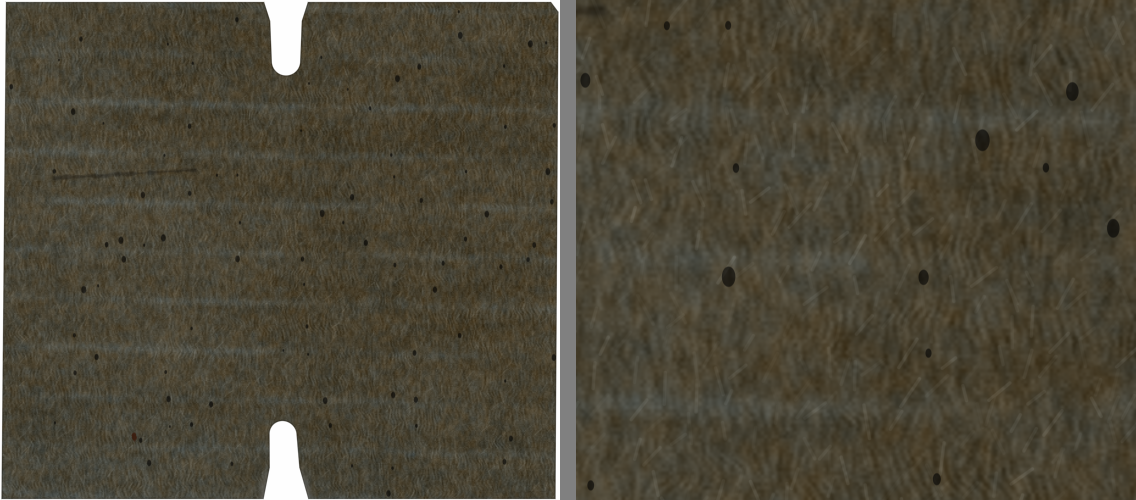
Left, the full canvas; right, a detail of the centre.
Write a WebGL 2 fragment shader that draws this texture.

```glsl
#version 300 es
precision highp float;
// A worn sheet of brown corrugated card with a rounded slot at top and bottom.
// Stretched value noise and scattered hairs make the paper pulp, soft pale
// bands show the flutes beneath, and distance functions cut the outline.
uniform vec2 u_resolution;
out vec4 fragColor;

const vec3 PAPER = vec3(0.297, 0.277, 0.217);
const vec3 TONE_STEP = vec3(0.056, 0.060, 0.064);
const vec3 WARM_STEP = vec3(0.022, 0.001, -0.022);
const vec3 BACKDROP = vec3(0.995);

float hash(vec2 p) {
  vec3 q = fract(p.xyx * 0.1031);
  q += dot(q, q.yzx + 33.33);
  return fract((q.x + q.y) * q.z);
}

vec2 hash2(vec2 p) {
  return vec2(hash(p + 17.3), hash(p + 91.7));
}

// Value noise centred on zero, from -1 to 1.
float noise(vec2 p) {
  vec2 i = floor(p), f = fract(p);
  f = f * f * (3.0 - 2.0 * f);
  float low = mix(hash(i), hash(i + vec2(1, 0)), f.x);
  float high = mix(hash(i + vec2(0, 1)), hash(i + vec2(1, 1)), f.x);
  return 2.0 * mix(low, high, f.y) - 1.0;
}

float fbm(vec2 p) {
  float sum = 0.0, amp = 0.55;
  for (int i = 0; i < 4; i++) {
    sum += amp * noise(p);
    p = p * 2.03 + 19.7;
    amp *= 0.5;
  }
  return sum;
}

float segment(vec2 p, vec2 halfSpan) {
  float t = clamp(dot(p, halfSpan) / dot(halfSpan, halfSpan), -1.0, 1.0);
  return length(p - halfSpan * t);
}

// Short, mostly upright hairs, one per jittered cell.
float hairs(vec2 p, float cell, float width, float blur) {
  vec2 id = floor(p / cell);
  float cover = 0.0;
  for (int y = -1; y <= 1; y++)
    for (int x = -1; x <= 1; x++) {
      vec2 c = id + vec2(x, y);
      float angle = 1.35 + 1.5 * (hash(c + 5.1) - 0.5);
      vec2 span = cell * mix(0.25, 0.6, hash(c + 8.4)) * vec2(cos(angle), sin(angle));
      float d = segment(p - (c + hash2(c)) * cell, span);
      cover = max(cover, hash(c + 3.9) * (1.0 - smoothstep(width - blur, width + blur, d)));
    }
  return cover;
}

// Sparse dark pits of varied size.
float pits(vec2 p, float cell, float share, float blur) {
  vec2 c = floor(p / cell);
  vec2 offset = (fract(p / cell) - mix(vec2(0.25), vec2(0.75), hash2(c))) * cell;
  float radius = cell * mix(0.04, 0.13, hash(c + 2.6));
  float d = length(offset * vec2(1.2, 0.8)) - radius;
  return step(hash(c + 6.2), share) * (1.0 - smoothstep(-blur, blur, d));
}

// Pale lines over the flutes, sloping slightly and broken along their length.
float flutes(vec2 p, float period) {
  float y = p.y + 0.021 * (p.x - 0.57) - 0.592 + 0.004 * noise(p * vec2(7.0, 3.0));
  float row = floor(y / period + 0.5);
  float d = y - row * period;
  float strength = 0.55 + 0.6 * noise(vec2(p.x * 6.0, row * 7.3));
  return max(strength, 0.1) * exp(-d * d / 0.00007);
}

// Round-ended slot; q.y is depth from the sheet edge.
float slot(vec2 q, float tip, float radius, float flareDepth, float flare) {
  float body = length(vec2(q.x, max(q.y - tip + radius, 0.0))) - radius;
  return body - 0.04 * max(tip - radius - q.y, 0.0) - flare * max(flareDepth - q.y, 0.0);
}

vec3 card(vec2 p, float aspect, float blur) {
  // Pulp: upright strokes gathered in uneven rows.
  vec2 w = p + 0.004 * vec2(noise(p * 45.0), noise(p * 38.0 + 7.0));
  float strokes = noise(w * vec2(190.0, 75.0)) + 0.6 * noise(w * vec2(300.0, 150.0) + 31.0);
  float rows = 0.5 + 0.5 * noise(p * vec2(14.0, 70.0));
  float ripple = rows * sin(860.0 * w.x + 90.0 * w.y + 5.0 * noise(p * vec2(25.0, 60.0)));
  float grain = noise(p * 410.0 + 13.0);
  float tone = 0.62 * strokes + 0.40 * ripple + 0.42 * grain + 0.45 * fbm(p * vec2(9.0, 26.0));
  tone += 0.9 * hairs(p, 0.019, 0.0011, blur) - 0.32;

  // Flutes, broad stains and uneven light.
  float band = flutes(p, 0.0983);
  float stain = fbm(p * vec2(3.0, 5.0) + 4.0);
  tone += 0.85 * band + 0.35 * stain + 0.25 * (0.5 - p.x / aspect);
  float warm = 1.0 * fbm(p * vec2(40.0, 55.0) + 9.0) + 0.5 * noise(p * vec2(150.0, 90.0) + 51.0);
  warm += 0.4 * p.x / aspect - 0.9 * band - 0.5 * (1.0 - smoothstep(0.0, 0.35, p.y));
  vec3 color = PAPER + TONE_STEP * tone + WARM_STEP * warm;

  // Pits, a faint crease and a rusty spot.
  float pit = pits(p, 0.045, 0.16, blur);
  float crease = segment(p - vec2(0.25, 0.652), vec2(0.14, 0.008)) + 0.003 * noise(p * 90.0);
  color *= 1.0 - 0.6 * pit;
  color *= 1.0 - 0.28 * (1.0 - smoothstep(0.0, 0.006, crease));
  float rust = length((p - vec2(0.268, 0.125)) * vec2(1.3, 0.8)) + 0.002 * noise(p * 200.0);
  return mix(color, vec3(0.23, 0.09, 0.03), 0.8 * (1.0 - smoothstep(0.004, 0.008, rust)));
}

void main() {
  vec2 p = gl_FragCoord.xy / u_resolution.y;
  float aspect = u_resolution.x / u_resolution.y;
  float blur = 0.8 / u_resolution.y;

  // Outline: slightly skewed sides, clipped corner, two slots.
  float sides = max(0.003 + 0.009 * p.y - p.x, p.x - aspect + 0.009 - 0.006 * p.y);
  float ends = max(0.002 - p.y, p.y - 0.996);
  float corner = dot(p - vec2(aspect - 0.009, 0.984), vec2(0.8, 0.6));
  float outline = max(max(sides, ends), corner);
  vec2 top = vec2(p.x - 0.572, 1.0 - p.y);
  vec2 bottom = vec2(p.x - 0.572 + 0.045 * p.y, p.y);
  float upper = slot(top, 0.151, 0.0284, 0.042, 0.28);
  float lower = slot(bottom, 0.158, 0.0270, 0.065, 0.20);
  float cut = min(upper, lower);
  float sheet = max(outline, -cut);

  // Pale torn paper beside the lower flare, dark rim along every cut.
  vec3 color = card(p, aspect, blur);
  float torn = (1.0 - smoothstep(0.0, 0.018, lower)) * (1.0 - smoothstep(0.03, 0.08, p.y));
  color = mix(color, vec3(0.43, 0.43, 0.42), 0.6 * torn);
  color *= 1.0 - 0.25 * smoothstep(-0.004, 0.0, sheet);
  fragColor = vec4(mix(color, BACKDROP, smoothstep(-blur, blur, sheet)), 1.0);
}
```
